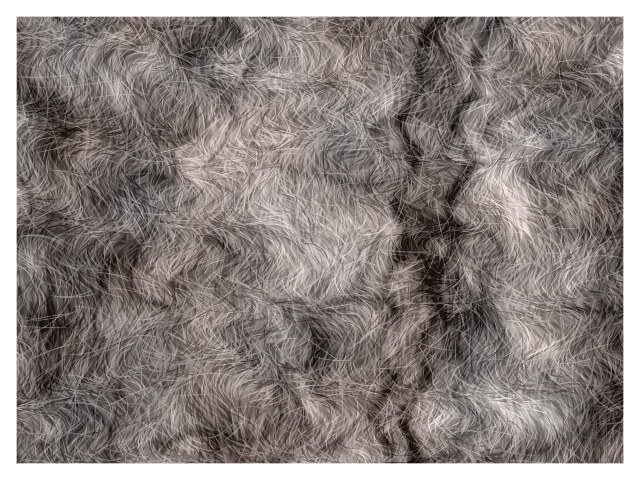
A WebGL 2 fragment shader for this texture:

```glsl
#version 300 es
precision highp float;

uniform vec2 u_resolution;
out vec4 outColor;

// Lengths are fractions of the canvas height.
const float MARGIN = 0.0347;
const int COAT_LAYERS = 18;
const int STRAY_LAYERS = 4;
const float COAT_CELL = 0.044;
const float STRAY_CELL = 0.075;
const float HAIR_WIDTH = 0.0010;
const float HAIR_BEND = 5.0;
const float CURL_BEND = 9.0;
const float CURL_FREQUENCY = 38.0;
const float BASE_TONE = 0.525;
const float HAIR_CONTRAST = 0.62;
const float STREAK_CONTRAST = 0.40;
const vec3 WARM_TINT = vec3(0.029, -0.008, -0.021);

vec3 hash3(vec2 p) {
    vec3 q = fract(p.xyx * vec3(0.1031, 0.1030, 0.0973));
    q += dot(q, q.yxz + 33.33);
    return fract((q.xxy + q.yzz) * q.zyx);
}

float noise(vec2 p) {
    vec2 i = floor(p), f = fract(p);
    f = f * f * (3.0 - 2.0 * f);
    float low = mix(hash3(i).x, hash3(i + vec2(1, 0)).x, f.x);
    float high = mix(hash3(i + vec2(0, 1)).x, hash3(i + vec2(1, 1)).x, f.x);
    return mix(low, high, f.y);
}

float blob(vec2 p, vec2 center, vec2 size) {
    vec2 d = (p - center) / size;
    return exp(-dot(d, d));
}

// Angle and bend of the coat: upright locks swinging from side to side.
vec2 coatFlow(vec2 p) {
    float n = noise(p * 4.5 + 7.0);
    float phase = p.y * CURL_FREQUENCY + n * 10.0;
    return vec2(1.57 + 1.0 * sin(phase) + (n - 0.5) * 1.8, CURL_BEND * cos(phase));
}

// Dark winding parting between locks.
float seam(vec2 p, float center, float width) {
    float wave = 0.014 * sin(p.y * 40.0) + 0.05 * (noise(vec2(p.y * 13.0, center)) - 0.5);
    float d = (p.x - center - wave) / width;
    return exp(-d * d);
}

// Broad light and shade of the coat, with creases between the tufts.
float coatTone(vec2 p, float swing) {
    vec2 w = p + 0.05 * vec2(noise(p * 9.0), noise(p * 9.0 + 31.0)) - 0.025;
    w.x += swing;
    float t = BASE_TONE;
    t += 0.24 * (noise(w * vec2(9.0, 7.0) + 3.0) - 0.5);
    t += 0.26 * (noise(w * vec2(20.0, 15.0) + 17.0) - 0.5);
    float crease = 1.0 - abs(2.0 * noise(w * vec2(12.0, 7.0) + 64.0) - 1.0);
    t -= 0.17 * pow(crease, 5.0);
    t += 0.12 * blob(w, vec2(0.58, 0.55), vec2(0.20, 0.32));
    t += 0.12 * blob(w, vec2(1.10, 0.48), vec2(0.11, 0.45));
    t += 0.06 * blob(w, vec2(0.55, 0.95), vec2(0.50, 0.12));
    t -= 0.13 * blob(w, vec2(0.24, 0.42), vec2(0.20, 0.24));
    t -= 0.10 * blob(w, vec2(0.88, 0.50), vec2(0.08, 0.30));
    t -= 0.14 * blob(w, vec2(1.30, 0.42), vec2(0.10, 0.35));
    float rift = 0.5 + 0.5 * noise(p * vec2(7.0, 10.0) + 50.0);
    t -= 0.38 * rift * seam(p, 0.82 + 0.30 * p.y - 0.10 * p.y * p.y, 0.015);
    t -= 0.28 * rift * seam(p, 0.78 + 0.12 * p.y, 0.014);
    return max(t, 0.13);
}

// Coverage of one bent, tapering hair.
float hair(vec2 d, float angle, float bend, float halfLength, float pixel) {
    vec2 along = vec2(cos(angle), sin(angle));
    vec2 q = vec2(dot(d, along), dot(d, vec2(-along.y, along.x)));
    float slope = 2.0 * bend * q.x;
    float dist = abs(q.y - bend * q.x * q.x) / sqrt(1.0 + slope * slope);
    float line = clamp((HAIR_WIDTH - dist) / pixel + 0.5, 0.0, 1.0);
    return line * (1.0 - smoothstep(0.5 * halfLength, halfLength, abs(q.x)));
}

void main() {
    vec2 p = gl_FragCoord.xy / u_resolution.y;
    float aspect = u_resolution.x / u_resolution.y;
    float pixel = 1.0 / u_resolution.y;
    float swing = 0.022 * sin(p.y * CURL_FREQUENCY + noise(p * 4.5 + 7.0) * 10.0);
    float tone = coatTone(p, swing);

    // Fine streaks below the single hairs.
    float streak = noise(vec2((p.x + swing) * 270.0, p.y * 50.0));
    float value = tone - 0.06 + STREAK_CONTRAST * (streak - 0.5);

    // Coat hairs follow the flow; stray hairs lie loosely on top.
    float hue = 0.5;
    for (int layer = 0; layer < COAT_LAYERS + STRAY_LAYERS; layer++) {
        bool stray = layer >= COAT_LAYERS;
        float cell = stray ? STRAY_CELL : COAT_CELL;
        vec2 offset = hash3(vec2(float(layer) + 1.0, 9.0)).xy * 10.0;
        vec2 base = floor(p / cell + offset);
        for (int k = 0; k < 9; k++) {
            vec2 id = base + vec2(k % 3, k / 3) - 1.0;
            vec3 r = hash3(id + float(layer) * 37.0);
            vec3 s = hash3(id + float(layer) * 53.0 + 211.0);
            vec2 root = (id + r.xy - offset) * cell;
            vec2 flow = coatFlow(root);
            float angle = flow.x + (s.x - 0.5) * (stray ? 3.6 : 1.1);
            float bend = (s.y - 0.5) * 2.0 * HAIR_BEND + (stray ? 0.0 : flow.y);
            float cover = hair(p - root, angle, bend, cell * (0.55 + 0.35 * s.z), pixel);
            float shade = tone + HAIR_CONTRAST * (r.z - 0.52);
            if (stray) shade = mix(tone, 0.82, 0.3 + 0.6 * r.z);
            cover *= stray ? 0.55 : 0.78;
            value = mix(value, shade, cover);
            hue = mix(hue, s.z, cover);
        }
    }

    // Warm and cool hairs and patches, then the white surround.
    float warmth = 0.1 + 1.2 * noise(p * 7.0 + 80.0) + 0.6 * hue + 0.8 * (tone - BASE_TONE);
    vec3 color = vec3(clamp(value, 0.07, 0.90)) + WARM_TINT * warmth;
    vec2 edge = min(p, vec2(aspect, 1.0) - p) - MARGIN;
    float inside = clamp(min(edge.x, edge.y) / pixel + 0.5, 0.0, 1.0);
    outColor = vec4(mix(vec3(1.0), color, inside), 1.0);
}
```
